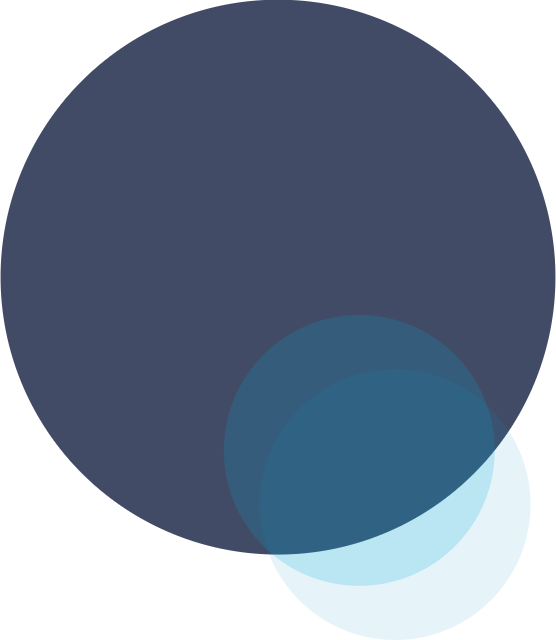
A WebGL 1 fragment shader for this background:

```glsl
precision highp float;

uniform vec2 u_resolution;

// Antialiased disc coverage, in units of the canvas height
float disc(vec2 p, vec2 center, float radius) {
    float pixel = 1.0 / u_resolution.y;
    return clamp(0.5 - (length(p - center) - radius) / pixel, 0.0, 1.0);
}

void main() {
    vec2 p = gl_FragCoord.xy / u_resolution.y;
    float middle = 0.5 * u_resolution.x / u_resolution.y;

    // Large navy disc on white
    vec3 navy = vec3(0.255, 0.294, 0.4);
    vec3 color = mix(vec3(1.0), navy, disc(p, vec2(middle, 0.567), 0.4335));

    // Two translucent discs, the faint one lower and further right
    vec3 teal = vec3(0.0, 0.65, 0.825);
    vec3 blue = vec3(0.0, 0.57, 0.8);
    color = mix(color, teal, 0.19 * disc(p, vec2(middle + 0.127, 0.2962), 0.2116));
    color = mix(color, blue, 0.1 * disc(p, vec2(middle + 0.183, 0.2116), 0.2116));

    gl_FragColor = vec4(color, 1.0);
}
```
